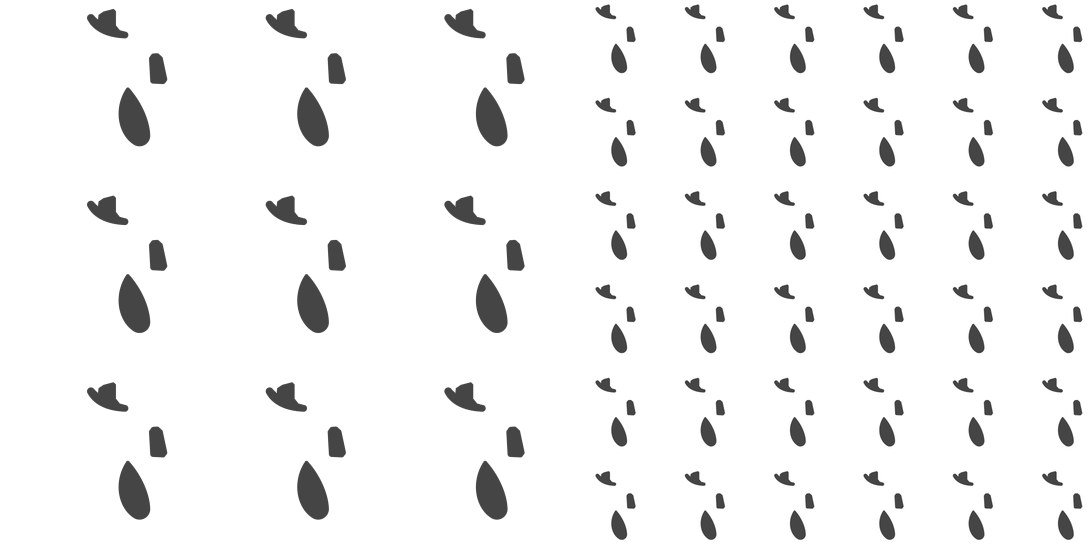
Left: one tile. Right: repeated 2 by 2.
This pattern is drawn by a Shadertoy shader. Its source:

```glsl
const vec2 REPEATS = vec2(3.0);
const vec2 CELL = vec2(367.5, 384.0);   // motif units per repeat
const vec3 PAPER = vec3(1.0);
const vec3 INK = vec3(0.27, 0.27, 0.275);
const int CORNERS = 7;
const int STROKE_STEPS = 28;

// Quadratic Bezier blend; xy is a centre, z a radius
vec3 bezier(vec3 a, vec3 b, vec3 c, float t) {
    return mix(mix(a, b, t), mix(b, c, t), t);
}

// Distance to a curved stroke whose radius varies along its length
float sdStroke(vec2 p, vec3 a, vec3 b, vec3 c) {
    float d = 1e5;
    for (int i = 0; i <= STROKE_STEPS; i++) {
        vec3 disc = bezier(a, b, c, float(i) / float(STROKE_STEPS));
        d = min(d, length(p - disc.xy) - disc.z);
    }
    return d;
}

// Signed distance to a polygon grown by a corner radius
float sdRoundPolygon(vec2 p, vec2 v[CORNERS], float radius) {
    float d = 1e9;
    float side = 1.0;
    for (int i = 0; i < CORNERS; i++) {
        vec2 a = v[i];
        vec2 b = v[(i + 1) % CORNERS];
        vec2 edge = b - a;
        vec2 w = p - a;
        vec2 nearest = w - edge * clamp(dot(w, edge) / dot(edge, edge), 0.0, 1.0);
        d = min(d, dot(nearest, nearest));
        bvec3 crossing = bvec3(p.y >= a.y, p.y < b.y, edge.x * w.y > edge.y * w.x);
        if (all(crossing) || !any(crossing)) side = -side;
    }
    return side * sqrt(d) - radius;
}

float sdHat(vec2 p) {
    float brim = sdStroke(p, vec3(187.0, 37.0, 8.0), vec3(206.0, 65.0, 12.0),
                          vec3(257.0, 72.0, 7.0));
    vec2 crown[CORNERS] = vec2[CORNERS](
        vec2(205, 32), vec2(214, 26), vec2(233, 21), vec2(236, 24),
        vec2(236, 53), vec2(248, 68), vec2(203, 50));
    return min(brim, sdRoundPolygon(p, crown, 2.5));
}

float sdPill(vec2 p) {
    vec2 core[CORNERS] = vec2[CORNERS](
        vec2(312.5, 121), vec2(316, 116), vec2(323, 115.5), vec2(329, 121),
        vec2(338, 163), vec2(335, 167), vec2(315, 166));
    return sdRoundPolygon(p, core, 6.0);
}

float sdDrop(vec2 p) {
    return sdStroke(p, vec3(263.0, 184.0, 4.0), vec3(267.0, 244.5, 41.0),
                    vec3(287.0, 279.0, 22.0));
}

void mainImage(out vec4 fragColor, in vec2 fragCoord) {
    // Repeated cell, measured downward from its top left
    vec2 uv = fragCoord / iResolution.xy;
    vec2 p = fract(vec2(uv.x, 1.0 - uv.y) * REPEATS) * CELL;

    float d = min(sdHat(p), min(sdPill(p), sdDrop(p)));

    // Edge softness of about one pixel
    float pixel = CELL.y * REPEATS.y / iResolution.y;
    float ink = 1.0 - smoothstep(-0.7 * pixel, 0.7 * pixel, d);
    fragColor = vec4(mix(PAPER, INK, ink), 1.0);
}
```
